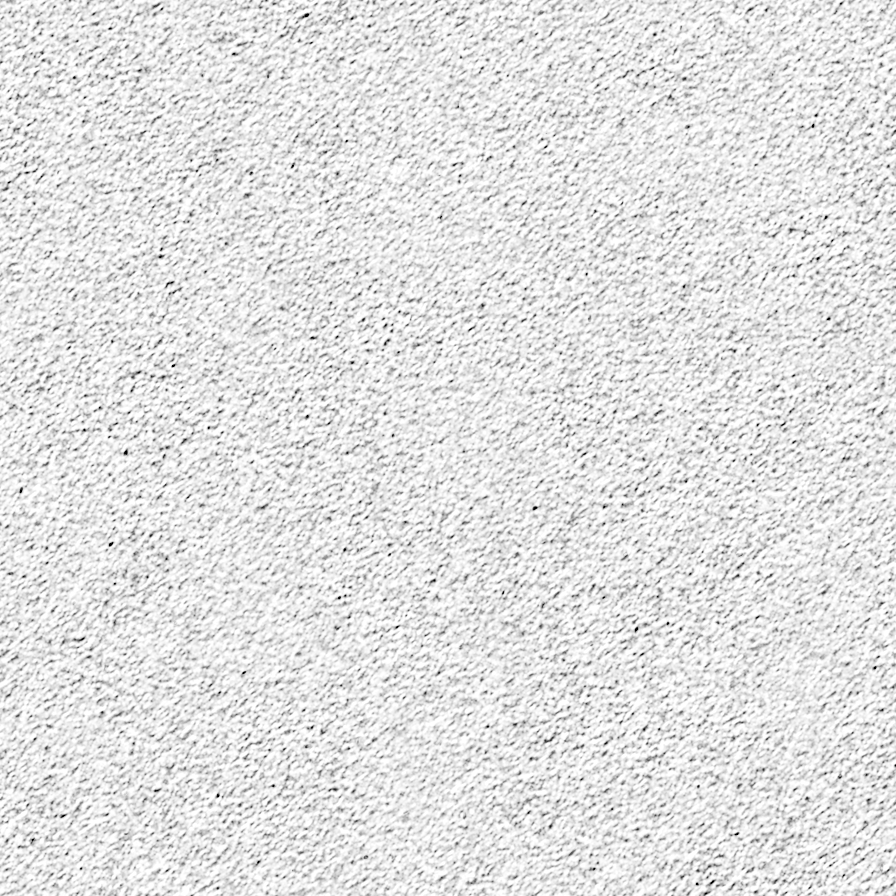
Give the GLSL for this texture, as a WebGL 2 fragment shader.

```glsl
#version 300 es
precision highp float;

uniform vec2 u_resolution;
out vec4 fragColor;

float hash(vec2 cell) {
    uvec2 n = uvec2(ivec2(cell)) * uvec2(1597u, 3571u);
    uint h = (n.x ^ (n.y << 7)) * 747796u + n.y * 2891u;
    h = (h ^ (h >> 15)) * 73244475u;
    h = (h ^ (h >> 13)) * 26699u;
    h ^= h >> 16;
    return float(h & 65535u) / 65535.0;
}

// Value noise scaled to zero mean and about unit deviation
float noise(vec2 p) {
    vec2 cell = floor(p), f = fract(p);
    f = f * f * (3.0 - 2.0 * f);
    float low = mix(hash(cell), hash(cell + vec2(1, 0)), f.x);
    float high = mix(hash(cell + vec2(0, 1)), hash(cell + vec2(1, 1)), f.x);
    return (mix(low, high, f.y) - 0.5) * 4.66;
}

// Noise less its neighbour across the grain, which evens out broad tone
float relief(vec2 p) {
    return 0.92 * noise(p) - 0.40 * noise(p + vec2(0.3, 1.4));
}

// Coordinates along and across a direction
vec2 along(vec2 p, float angle) {
    float c = cos(angle), s = sin(angle);
    return vec2(c * p.x + s * p.y, c * p.y - s * p.x);
}

// Short slanted grains laid over very faint streaks
float grain(vec2 p) {
    float g = 0.78 * relief(along(p, 0.60) * vec2(205, 390) + 31.0);
    g += 0.48 * relief(along(p, 0.92) * vec2(180, 320) + 517.0);
    g += 0.36 * noise(along(p, 0.30) * 430.0 + 903.0);
    g += 0.07 * noise(along(p, 0.80) * vec2(16, 48) + 77.0);
    return g * (1.0 + 0.07 * noise(p * 11.0 + 211.0));
}

// Sparse dark pits with ragged, soft outlines
float pits(vec2 p) {
    vec2 cell = floor(p * 19.0);
    vec2 jitter = vec2(hash(cell + 40.0), hash(cell + 80.0));
    vec2 q = p - (cell + 0.15 + 0.7 * jitter) / 19.0;
    q = along(q, 0.3 + 1.2 * hash(cell + 120.0)) * vec2(0.65, 1.2);
    float size = hash(cell + 160.0);
    float radius = mix(0.0010, 0.0028, size * size * size);
    float d = length(q) + 0.0005 * noise(p * 260.0);
    float present = step(hash(cell + 200.0), 0.42);
    return present * (1.0 - smoothstep(radius - 0.001, radius + 0.0014, d));
}

// Broken, slightly bent scratches: positive is dark, negative is light
float scratches(vec2 p) {
    float sum = 0.0;
    vec2 home = floor(p * 7.0);
    for (int j = -1; j <= 1; j++) {
        for (int i = -1; i <= 1; i++) {
            vec2 cell = home + vec2(i, j);
            vec2 jitter = vec2(hash(cell + 300.0), hash(cell + 340.0));
            float angle = 0.8 + 0.9 * (hash(cell + 380.0) - 0.5);
            vec2 q = along(p - (cell + jitter) / 7.0, angle);
            float reach = mix(0.012, 0.042, hash(cell + 420.0));
            q.y += (hash(cell + 460.0) - 0.5) * 14.0 * q.x * q.x;
            float line = 1.0 - smoothstep(0.0006, 0.0023, abs(q.y));
            line *= 1.0 - smoothstep(0.5 * reach, reach, abs(q.x));
            float kind = hash(cell + 500.0);
            sum += line * (step(kind, 0.24) - step(0.86, kind));
        }
    }
    return sum;
}

void main() {
    vec2 p = gl_FragCoord.xy / min(u_resolution.x, u_resolution.y);
    float depth = grain(p) + 2.0 * pits(p) + 0.8 * scratches(p);

    // Exponential shading keeps most of the surface pale
    float shade = 0.16 * exp(0.57 * depth) - 0.073;
    fragColor = vec4(vec3(clamp(1.0 - shade, 0.0, 1.0)), 1.0);
}
```
